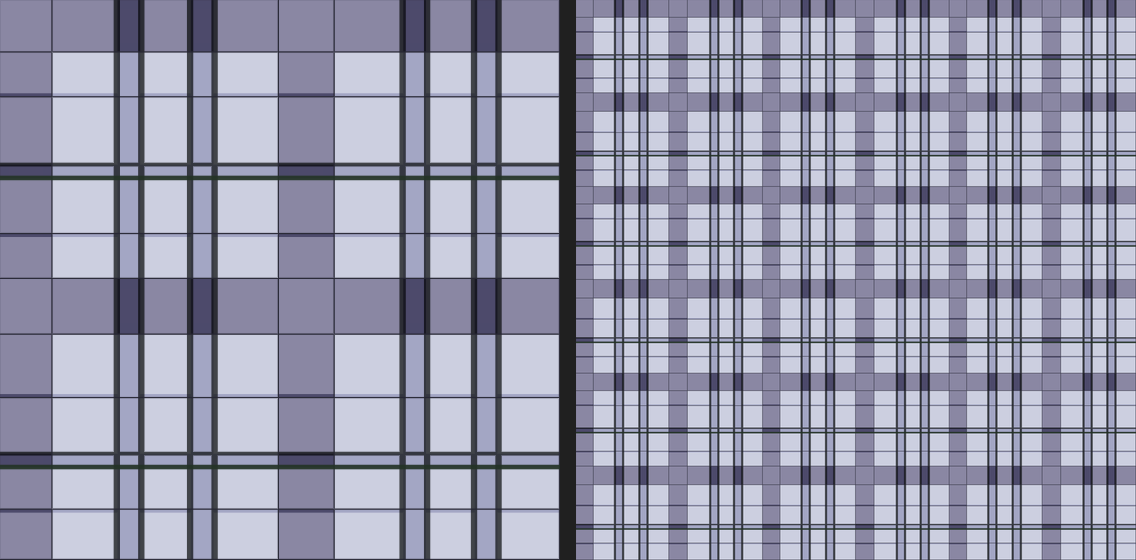
Left: one tile. Right: repeated 3 by 3.
Give the GLSL for this pattern, as a Shadertoy shader.

```glsl
// Plaid of two by two checks: broad mauve bands, paired slate bars edging blue
// stripes, and hairlines. Each layer is a box-filtered span along one axis,
// measured in threads, 512 to the canvas, and wrapped at its edges.

const float THREADS = 512.0;

// Share of a pixel of the given width covered by the span from a to b.
float span(float x, float a, float b, float pixel) {
    float d = mod(x - 0.5 * (a + b) + 0.5 * THREADS, THREADS) - 0.5 * THREADS;
    float halfSpan = 0.5 * (b - a);
    float overlap = min(d + 0.5 * pixel, halfSpan) - max(d - 0.5 * pixel, -halfSpan);
    return clamp(overlap / pixel, 0.0, 1.0);
}

float hairline(float x, float centre, float pixel) {
    return span(x, centre - 0.6, centre + 0.6, pixel);
}

void mainImage(out vec4 fragColor, in vec2 fragCoord) {
    vec2 uv = fragCoord / iResolution.xy;
    vec2 thread = THREADS * vec2(uv.x, 1.0 - uv.y);
    vec2 pixel = THREADS / iResolution.xy;

    float band = 0.0, stripe = 0.0, bar = 0.0, line = 0.0, green = 0.0;

    // Broad bands with hairline borders, the same on both axes
    for (int axis = 0; axis < 2; axis++) {
        float t = thread[axis], w = pixel[axis];
        band = max(band, max(span(t, 0.0, 47.5, w), span(t, 254.5, 305.5, w)));
        line = max(line, max(hairline(t, 47.5, w), hairline(t, 254.5, w)));
        line = max(line, max(hairline(t, 305.5, w), hairline(t, 511.5, w)));
    }

    for (int i = 0; i < 2; i++) {
        float check = float(i);

        // Upright stripes, two per check, each between a pair of bars
        for (int j = 0; j < 2; j++) {
            float centre = 118.0 + 261.3 * check + (67.0 - 1.7 * check) * float(j);
            float d = thread.x - centre;
            stripe = max(stripe, span(d, -10.6, 10.2, pixel.x));
            bar = max(bar, span(abs(d), 8.3, 14.1, pixel.x));
        }

        // Level stripe with a slate bar above and a green bar below
        float y = thread.y - 264.3 * check;
        stripe = max(stripe, span(y, 150.5, 163.0, pixel.y));
        bar = max(bar, span(y, 148.7, 152.2, pixel.y));
        green = max(green, span(y, 160.6, 164.8, pixel.y));

        // Level hairlines with a narrow blue shadow on the outer or inner side
        float upper = mix(88.5, 363.5, check);
        float lower = mix(213.5, 465.5, check);
        line = max(line, max(hairline(thread.y, upper, pixel.y),
                             hairline(thread.y, lower, pixel.y)));
        stripe = max(stripe, span(thread.y, upper - 3.2, upper, pixel.y));
        stripe = max(stripe, span(thread.y, lower, lower + 3.2, pixel.y));
    }

    // Cloth, with stripes deepening where they cross the bands
    vec3 lightCloth = mix(vec3(0.80, 0.81, 0.88), vec3(0.64, 0.65, 0.77), stripe);
    vec3 mauveCloth = mix(vec3(0.54, 0.53, 0.64), vec3(0.30, 0.29, 0.42), stripe);
    vec3 colour = mix(lightCloth, mauveCloth, band);

    // Translucent bars, then the opaque threads on top
    colour *= mix(vec3(1.0), vec3(0.32, 0.33, 0.325), bar);
    colour = mix(colour, vec3(0.15, 0.15, 0.20), 0.95 * line);
    colour = mix(colour, vec3(0.14, 0.20, 0.15), 0.92 * green);

    fragColor = vec4(colour, 1.0);
}
```
